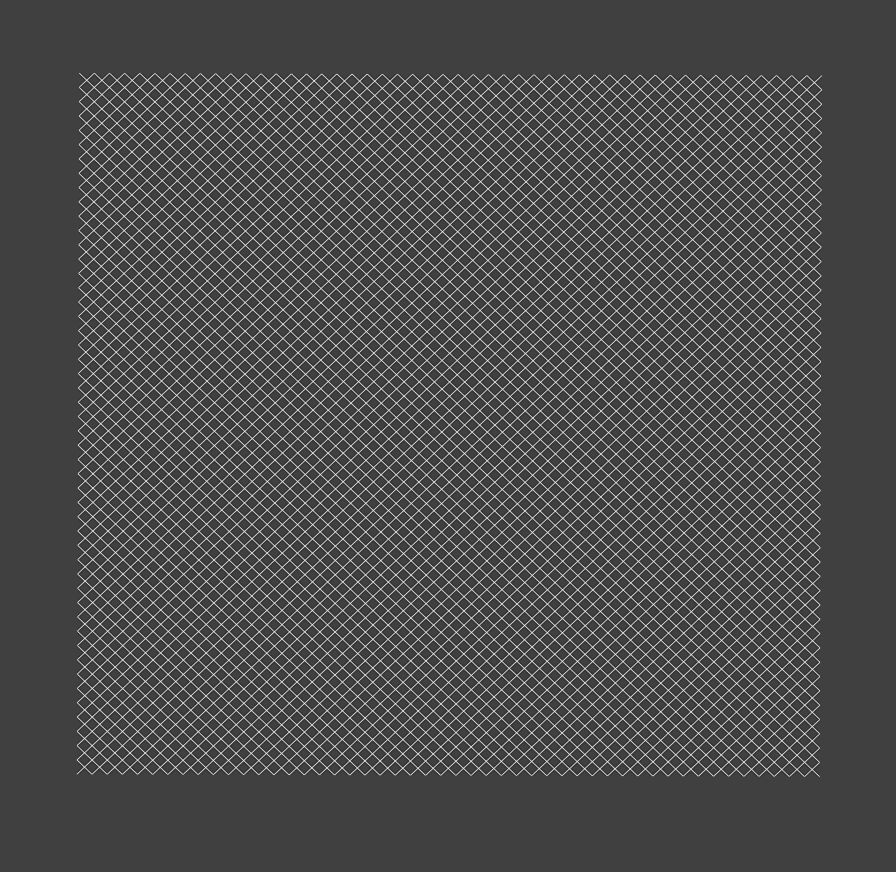
Give the GLSL for this pattern, as a Shadertoy shader.

```glsl
// A fine diagonal wire lattice on a plain dark grey ground, turned very slightly.

const float REPEATS = 49.0;                    // diamonds across and down
const vec2 PANEL_SIZE = vec2(0.829, 0.7826);   // in canvas widths
const vec2 PANEL_OFFSET = vec2(0.0016, 0.0124);
const float TILT = 0.0033;                     // clockwise, radians
const float WIRE_HALF_WIDTH = 0.00043;
const float HALO_HALF_WIDTH = 0.0022;

const vec3 GROUND = vec3(0.25);
const vec3 HALO = vec3(0.207);
const vec3 WIRE = vec3(0.95);

vec2 rotateClockwise(vec2 p, float angle) {
    float c = cos(angle), s = sin(angle);
    return vec2(c * p.x - s * p.y, s * p.x + c * p.y);
}

// Signed distance to a centred rectangle
float boxDistance(vec2 p, vec2 halfSize) {
    vec2 d = abs(p) - halfSize;
    return length(max(d, 0.0)) + min(max(d.x, d.y), 0.0);
}

// Distances to the nearest rising and falling wire
vec2 latticeDistance(vec2 p, vec2 cell) {
    vec2 q = p / cell;
    vec2 diagonals = vec2(q.x - q.y, q.x + q.y);
    return abs(fract(diagonals + 0.5) - 0.5) / length(1.0 / cell);
}

// Share of a pixel covered by a stroke at distance d
float strokeCoverage(float d, float halfWidth, float pixel) {
    float overlap = min(d + 0.5 * pixel, halfWidth) - max(d - 0.5 * pixel, -halfWidth);
    return clamp(overlap / pixel, 0.0, 1.0);
}

void mainImage(out vec4 fragColor, in vec2 fragCoord) {
    float pixel = 1.0 / iResolution.x;
    vec2 p = (fragCoord - 0.5 * iResolution.xy) * pixel - PANEL_OFFSET;
    p = rotateClockwise(p, TILT);

    // The plain margin keeps opposite canvas edges continuous
    float panel = clamp(0.5 - boxDistance(p, 0.5 * PANEL_SIZE) / pixel, 0.0, 1.0);
    vec2 d = latticeDistance(p + 0.5 * PANEL_SIZE, PANEL_SIZE / REPEATS);

    // Soft dark rim beside each wire
    float halo = strokeCoverage(min(d.x, d.y), HALO_HALF_WIDTH, pixel);
    vec3 color = mix(GROUND, HALO, halo * panel);

    // Both wire directions, brighter where they cross
    float rising = strokeCoverage(d.x, WIRE_HALF_WIDTH, pixel);
    float falling = strokeCoverage(d.y, WIRE_HALF_WIDTH, pixel);
    float wire = 1.0 - (1.0 - rising) * (1.0 - falling);
    color = mix(color, WIRE, wire * panel);

    fragColor = vec4(color, 1.0);
}
```
